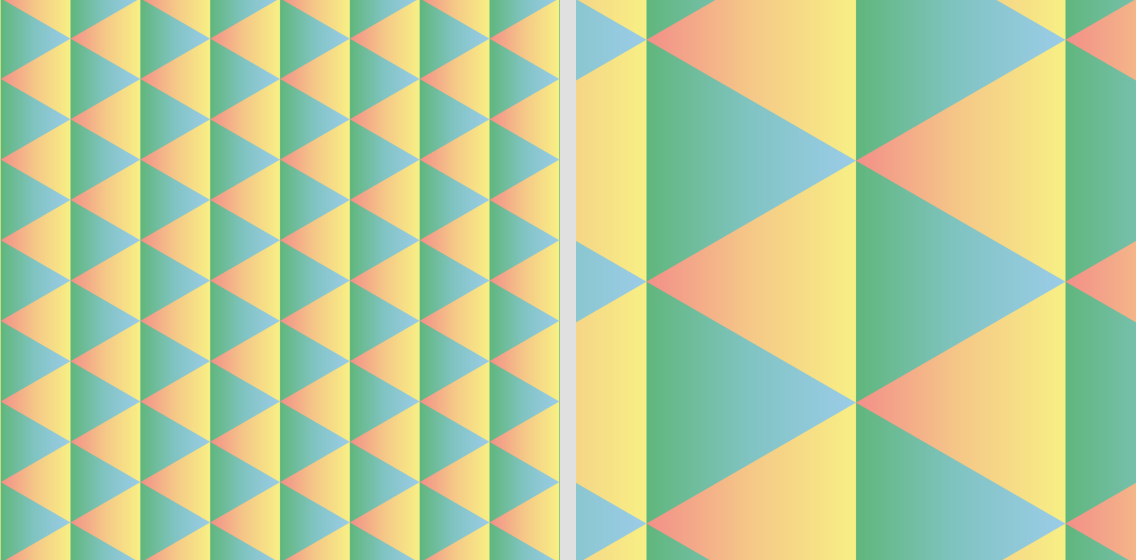
Left, the full canvas; right, a detail of the centre.
Reproduce this pattern procedurally as a WebGL 2 fragment shader.

```glsl
#version 300 es
precision highp float;
// Columns of interlocking equilateral triangles, filled with horizontal colour gradients.

uniform vec2 u_resolution;
out vec4 fragColor;

const float COLUMN_WIDTH = 0.1247;
const float COS_30 = 0.8660254;
const float ROW_HEIGHT = COLUMN_WIDTH / COS_30;  // side of an equilateral triangle
const vec2 LATTICE_ORIGIN = vec2(0.5, 0.571);    // a coral tip near the centre

// Warm triangles, from tip to base
const vec3 CORAL = vec3(0.95, 0.56, 0.54);
const vec3 APRICOT = vec3(0.96, 0.785, 0.53);
const vec3 YELLOW = vec3(0.97, 0.94, 0.52);

// Cool triangles, from base to tip
const vec3 GREEN = vec3(0.375, 0.715, 0.485);
const vec3 TEAL = vec3(0.505, 0.768, 0.765);
const vec3 SKY = vec3(0.61, 0.80, 0.91);

// Gradient through three evenly spaced colours
vec3 gradient3(vec3 start, vec3 middle, vec3 end, float t) {
    return t < 0.5 ? mix(start, middle, 2.0 * t)
                   : mix(middle, end, 2.0 * t - 1.0);
}

// Coverage of the positive side of a signed distance
float coverage(float signedDistance, float pixel) {
    return smoothstep(-0.75 * pixel, 0.75 * pixel, signedDistance);
}

// One column of triangles; odd columns are shifted by half a row
vec3 columnColor(vec2 cell, float column, float pixel) {
    float across = clamp(cell.x - column, 0.0, 1.0);
    float row = cell.y - 0.5 * mod(column, 2.0);
    float fromAxis = abs(row - floor(row + 0.5));

    float toSlope = (0.5 * across - fromAxis) * ROW_HEIGHT * COS_30;
    vec3 cool = gradient3(GREEN, TEAL, SKY, across);
    vec3 warm = gradient3(CORAL, APRICOT, YELLOW, across);
    return mix(cool, warm, coverage(toSlope, pixel));
}

void main() {
    vec2 uv = gl_FragCoord.xy / u_resolution;
    float pixel = 1.0 / min(u_resolution.x, u_resolution.y);
    vec2 cell = (uv - LATTICE_ORIGIN) / vec2(COLUMN_WIDTH, ROW_HEIGHT);

    // Blend the two columns that meet at the nearest vertical seam
    float seam = floor(cell.x + 0.5);
    float toSeam = (cell.x - seam) * COLUMN_WIDTH;
    vec3 left = columnColor(cell, seam - 1.0, pixel);
    vec3 right = columnColor(cell, seam, pixel);

    fragColor = vec4(mix(left, right, coverage(toSeam, pixel)), 1.0);
}
```
